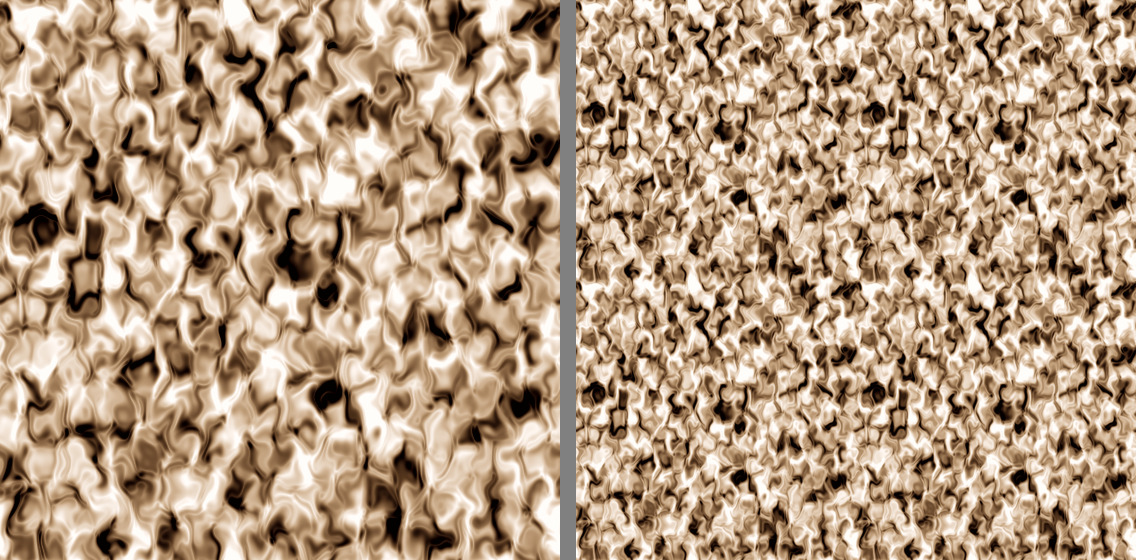
Left, the tile; right, the same tile 2 across and 2 down.
Give the GLSL for this texture, as a three.js fragment shader.

```glsl
varying vec2 vUv;

// Random unit gradient for a lattice point, wrapped to the period
vec2 latticeGradient(vec2 cell, vec2 period, float seed) {
  vec2 p = mod(cell, period);
  vec3 h = fract(vec3(p.xyx + seed) * vec3(0.1031, 0.1030, 0.0973));
  h += dot(h, h.yzx + 33.33);
  float angle = 6.28319 * fract((h.x + h.y) * h.z);
  return vec2(cos(angle), sin(angle));
}

// Gradient noise that repeats after a whole number of cells
float tiledNoise(vec2 uv, vec2 period, float seed) {
  vec2 p = uv * period + fract(seed * 0.37);
  vec2 cell = floor(p);
  vec2 f = fract(p);
  vec2 fade = f * f * f * (f * (f * 6.0 - 15.0) + 10.0);
  vec2 e = vec2(1.0, 0.0);
  float a = dot(latticeGradient(cell, period, seed), f);
  float b = dot(latticeGradient(cell + e.xy, period, seed), f - e.xy);
  float c = dot(latticeGradient(cell + e.yx, period, seed), f - e.yx);
  float d = dot(latticeGradient(cell + e.xx, period, seed), f - e.xx);
  return mix(mix(a, b, fade.x), mix(c, d, fade.x), fade.y);
}

// Bends the plane until it folds, which draws pits out into crooked veins
vec2 crumple(vec2 uv) {
  vec2 period = vec2(28.0, 20.0);
  vec2 bend = vec2(tiledNoise(uv, period, 13.0), tiledNoise(uv, period, 58.0));
  return uv + bend * vec2(0.042, 0.046);
}

// Signed relief: negative in the dark veins, positive on the pale patches
float relief(vec2 uv) {
  vec2 p = crumple(uv);
  float broad = tiledNoise(p, vec2(12.0, 7.0), 91.0);
  float veins = tiledNoise(p, vec2(28.0, 16.0), 24.0);
  float fine = tiledNoise(p, vec2(50.0, 32.0), 77.0);
  float creases = 0.17 - sqrt(fine * fine + 0.001);
  return (veins + 0.4 * broad + 0.6 * creases) / 0.245;
}

// Evenly spaced ramp; light values run on past cream towards white
vec3 barkColor(float light) {
  float t = clamp(light, -0.1, 1.15) * 5.0;
  vec3 color = mix(vec3(0.12, 0.05, 0.02), vec3(0.34, 0.22, 0.12), min(t, 1.0));
  color = mix(color, vec3(0.53, 0.39, 0.26), clamp(t - 1.0, 0.0, 1.0));
  color = mix(color, vec3(0.71, 0.57, 0.42), clamp(t - 2.0, 0.0, 1.0));
  color = mix(color, vec3(0.84, 0.73, 0.61), clamp(t - 3.0, 0.0, 1.0));
  return mix(color, vec3(0.94, 0.88, 0.82), max(t - 4.0, 0.0));
}

void main() {
  float height = relief(vUv);
  float light = 0.7 + 0.31 * height - 0.03 * height * height;
  gl_FragColor = vec4(clamp(barkColor(light), 0.0, 1.0), 1.0);
}
```
